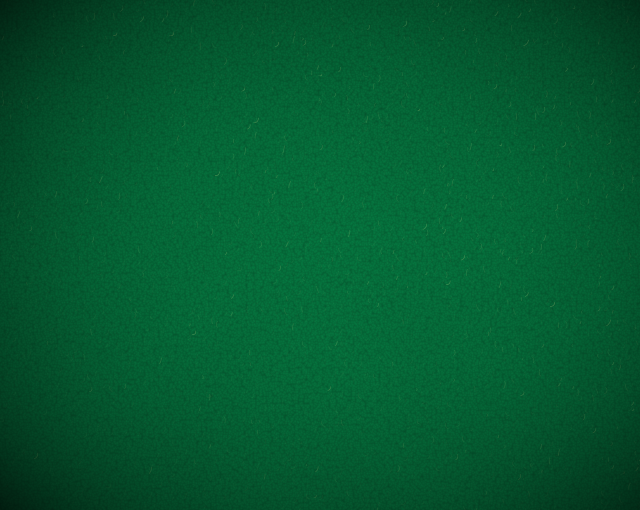
Give the GLSL for this texture, as a Shadertoy shader.

```glsl
#define FELT_COLOR vec3(0.019, 0.422, 0.226)
#define FIBRE_COLOR vec3(0.34, 0.62, 0.36)
#define LIGHT_CENTRE vec2(0.53, 0.51)
#define FALLOFF vec2(0.19, 0.07)
#define GRAIN_CELLS 215.0
#define GRAIN_DEPTH 0.30
#define CLOUD_DEPTH 0.012
#define FIBRE_LENGTH 0.0065
#define FIBRE_WIDTH 0.0009

vec3 hash3(vec2 p) {
    vec3 q = fract(vec3(p.xyx) * vec3(0.1031, 0.1030, 0.0973));
    q += dot(q, q.yxz + 33.33);
    return fract((q.xxy + q.yzz) * q.zyx);
}

// Distance to the nearest jittered cell point
float cellular(vec2 p) {
    vec2 cell = floor(p);
    float nearest = 4.0;
    for (int y = -1; y <= 1; y++) {
        for (int x = -1; x <= 1; x++) {
            vec2 id = cell + vec2(x, y);
            vec2 d = id + hash3(id).xy - p;
            nearest = min(nearest, dot(d, d));
        }
    }
    return sqrt(nearest);
}

// Fine nap: small tufts plus a coarser, slightly upright layer
float napGrain(vec2 p) {
    float fine = 0.45 - cellular(p * GRAIN_CELLS);
    float coarse = 0.45 - cellular(p * GRAIN_CELLS * vec2(0.55, 0.42) + 71.0);
    return 0.65 * fine + 0.35 * coarse;
}

// Short, slightly bent hairs, mostly upright, one per grid cell
float fibres(vec2 p, float cells, float share, float scale, float seed) {
    float pixel = 1.0 / iResolution.y;
    vec2 cell = floor(p * cells);
    float cover = 0.0;
    for (int y = -1; y <= 1; y++) {
        for (int x = -1; x <= 1; x++) {
            vec2 id = cell + vec2(x, y);
            vec3 place = hash3(id + seed);
            vec3 shape = hash3(id + seed + 137.0);
            if (place.z > share) continue;

            float angle = (shape.x + shape.y - 1.0) * 0.95;
            float halfLength = FIBRE_LENGTH * scale * mix(0.25, 1.0, shape.z);
            vec2 d = p - (id + place.xy) / cells;
            d = mat2(cos(angle), sin(angle), -sin(angle), cos(angle)) * d;
            d.x += (shape.y - 0.5) * d.y * d.y / halfLength;
            d.y = max(abs(d.y) - halfLength, 0.0);

            float strength = mix(0.25, 1.0, shape.y * shape.x);
            float edge = FIBRE_WIDTH + 0.5 * pixel;
            cover = max(cover, strength * (1.0 - smoothstep(0.0, edge, length(d))));
        }
    }
    return cover;
}

// Broad, faint unevenness of the cloth
float clouds(vec2 p) {
    return sin(p.x * 9.0 + 2.0 * sin(p.y * 7.0)) * sin(p.y * 11.0 + 1.7 * sin(p.x * 8.0));
}

void mainImage(out vec4 fragColor, in vec2 fragCoord) {
    vec2 uv = fragCoord / iResolution.xy;
    vec2 p = fragCoord / iResolution.y;

    // Vignette
    vec2 offset = 2.0 * (uv - LIGHT_CENTRE);
    float r2 = dot(offset, offset);
    float light = 1.0 - FALLOFF.x * r2 - FALLOFF.y * r2 * r2;

    // Cloth
    float relief = 1.0 + GRAIN_DEPTH * napGrain(p) + CLOUD_DEPTH * clouds(p);
    vec3 color = FELT_COLOR * light * relief;

    // Faint dense lint, then sparse bright hairs, thicker to the upper right
    float lint = fibres(p, 85.0, 0.35, 0.8, 11.0);
    float hairShare = 0.05 + 0.13 * smoothstep(0.3, 1.3, uv.x + 0.6 * uv.y);
    float hairs = fibres(p, 60.0, hairShare, 1.0, 53.0);
    color = mix(color, FIBRE_COLOR * light, 0.16 * lint);
    color = mix(color, FIBRE_COLOR * light, 0.65 * hairs);

    fragColor = vec4(color, 1.0);
}
```
